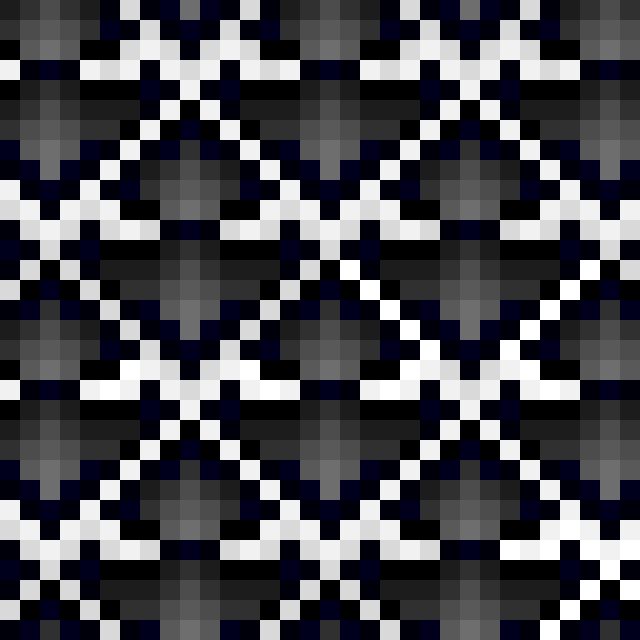
This pattern is drawn by a Shadertoy shader. Its source:

```glsl
// Blocky knitted lattice of pale crossing strands around grey tufts on near-black.

const float GRID = 32.0;   // blocks along the canvas height

// Five grey steps, dark to light
float greyStep(float level) {
    float steps[5] = float[5](0.11, 0.19, 0.30, 0.35, 0.43);
    return steps[int(clamp(level, 1.0, 5.0)) - 1];
}

// Patches where the paler yarn is bleached to white
bool isBleached(vec2 block, float band, float k, float dx) {
    bool barb = k > 5.0 && dx > 2.0 && dx < 5.0;
    bool middle = band == 1.0 && k > 0.0 &&
                  (barb || (block.x > 16.0 && block.x < 30.0 && dx < 6.0));
    bool corner = block.x > 24.0 && block.y > 25.0;
    return middle || corner;
}

vec3 blockColour(vec2 block) {
    // Half-drop repeat: 14 blocks wide, shifted by 7 every 8 rows
    float band = floor((block.y - 4.0) / 8.0);
    float k = block.y - 4.0 - 8.0 * band;
    float dx = abs(mod(block.x - 2.0 - 7.0 * band, 14.0) - 7.0);
    float side = 7.0 - dx;

    // Diagonal strands with barbs above each crossing
    bool strand = dx == k
        || (k == 6.0 && dx > 3.0 && dx < 7.0)
        || (k == 7.0 && dx > 1.0 && dx != 5.0);
    if (strand) {
        if (mod(block.x + block.y, 2.0) > 0.5) return vec3(0.945);
        return vec3(isBleached(block, band, k, dx) ? 1.0 : 0.85);
    }

    // Upper tuft, below a crossing
    if (k > 2.0 && k < 7.0 && dx <= min(2.0 * k - 6.0, 7.0 - k))
        return vec3(greyStep(k - 1.0 - dx));

    // Lower tuft, tapering towards the next crossing
    if (k < 5.0 && side <= min(1.0 + 3.0 * k, floor(6.0 - 1.4 * k)))
        return vec3(greyStep(k + 2.0 - min(side, 2.0)));

    // Navy and black outline
    float gap = abs(dx - k);
    if ((gap == 2.0 && k < 7.0) || (k == 7.0 && dx == 0.0))
        return vec3(0.0, 0.0, 0.11);
    bool black = (gap == 1.0 && k > 0.0 && k < 3.0 && dx != 2.0)
        || (gap > 2.0 && k < 7.0);
    return black ? vec3(0.0) : vec3(0.0, 0.0, 0.04);
}

void mainImage(out vec4 fragColor, in vec2 fragCoord) {
    // Four samples per pixel smooth the block edges
    vec3 colour = vec3(0.0);
    for (int i = 0; i < 4; i++) {
        vec2 offset = vec2(i % 2, i / 2) * 0.5 - 0.25;
        vec2 uv = (fragCoord + offset) / iResolution.y;
        colour += blockColour(floor(vec2(uv.x, 1.0 - uv.y) * GRID));
    }
    fragColor = vec4(colour * 0.25, 1.0);
}
```
